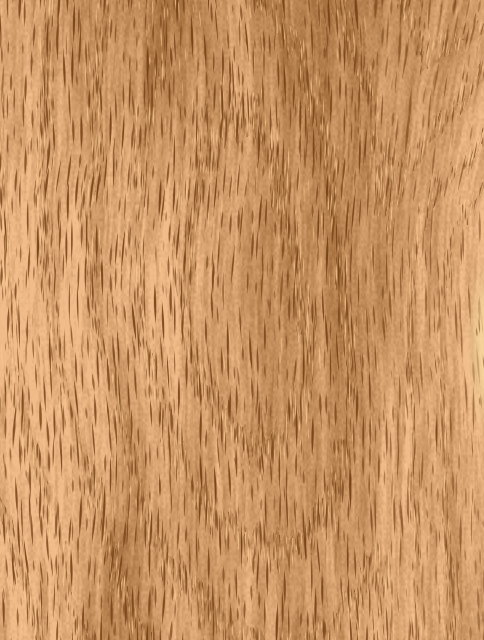
Reproduce this texture procedurally as a WebGL 1 fragment shader.

```glsl
precision highp float;
uniform vec2 u_resolution;

// Wood colours
const vec3 SHADE = vec3(0.71, 0.50, 0.305);
const vec3 PALE = vec3(0.92, 0.71, 0.515);
const vec3 PORE = vec3(0.45, 0.25, 0.08);
const vec3 GOLD = vec3(0.98, 0.80, 0.58);
const vec3 SAP = vec3(0.97, 0.85, 0.62);

// Growth rings, in canvas heights
const vec2 HEART = vec2(0.39, 0.50);
const vec2 KNOT = vec2(0.82, 0.48);
const float HEART_LEAN = 0.10;
const float FIRST_RING = 0.08;
const float RING_STEP = 0.07;
const float TOOTH = 0.28;

// Stroke cells and half widths, in canvas heights
const vec2 PORE_CELL = vec2(0.0115, 0.056);
const vec2 FINE_CELL = vec2(0.0048, 0.030);
const float PORE_WIDTH = 0.0016;
const float FINE_WIDTH = 0.0011;
const float PORE_TILT = 0.12;
const float CONTRAST = 2.1;

float hash(vec2 p) {
  vec3 q = fract(vec3(p.xyx) * 0.1031);
  q += dot(q, q.yzx + 33.33);
  return fract((q.x + q.y) * q.z);
}

float noise(vec2 p) {
  vec2 i = floor(p), f = fract(p);
  f = f * f * (3.0 - 2.0 * f);
  return mix(mix(hash(i), hash(i + vec2(1.0, 0.0)), f.x),
             mix(hash(i + vec2(0.0, 1.0)), hash(i + 1.0), f.x), f.y);
}

// Scattered upright spindles, staggered from column to column
float strokes(vec2 p, vec2 cell, float halfWidth, float density, float seed) {
  float soft = 0.7 / u_resolution.y;
  float column = floor(p.x / cell.x);
  float ink = 0.0;
  for (int i = -1; i <= 1; i++) {
    float c = column + float(i);
    float y = p.y / cell.y + 7.0 * hash(vec2(c, seed));
    for (int j = -1; j <= 1; j++) {
      vec2 id = vec2(c, floor(y) + float(j));
      float pick = hash(id + seed);
      float size = hash(id + seed + 17.0);
      float shift = hash(id + seed + 41.0);
      vec2 d = vec2(p.x - (c + 0.15 + 0.7 * shift) * cell.x,
                    (y - id.y - 0.2 - 0.6 * hash(id + seed + 73.0)) * cell.y);
      d.x -= d.y * PORE_TILT * (pick - 0.4);
      float along = d.y / (cell.y * mix(0.16, 0.58, size));
      float edge = abs(d.x) - halfWidth * mix(0.6, 1.15, shift) * (1.0 - along * along);
      float mask = 1.0 - smoothstep(-soft, soft, edge);
      float present = 1.0 - smoothstep(density - 0.06, density + 0.06, pick);
      ink = max(ink, mask * present * mix(0.65, 1.0, size));
    }
  }
  return ink;
}

// Distance from the heart loop, merged with the arcs around the side knot
float ringDistance(vec2 p) {
  vec2 q = p - HEART;
  q.x += HEART_LEAN * q.y;
  q.y *= q.y < 0.0 ? 0.45 : 0.28;
  vec2 k = p - KNOT;
  k.y *= k.y < 0.0 ? 0.12 : 0.5;
  float a = length(q), b = 1.5 * length(k) - 0.10;
  float h = clamp(0.5 + 0.5 * (b - a) / 0.06, 0.0, 1.0);
  return mix(b, a, h) - 0.06 * h * (1.0 - h);
}

void main() {
  vec2 p = gl_FragCoord.xy / u_resolution.y;

  // Fibre direction: slow wobble, leaning over toward the upper right
  vec2 g = p;
  g.x += 0.020 * (noise(p * vec2(6.0, 3.6)) - 0.5);
  g.x += 0.004 * (noise(p * vec2(15.0, 13.0) + 8.0) - 0.5);
  g.x -= 0.22 * smoothstep(0.45, 0.85, p.x) * max(p.y - 0.68, 0.0);

  // Rings with toothed earlywood bands and a crisp rim
  float d = ringDistance(p + vec2(g.x - p.x, 0.03 * (noise(p * 9.0 + 3.0) - 0.5)));
  float ring = (d - FIRST_RING) / RING_STEP;
  ring += TOOTH * (noise(vec2(g.x * 190.0, p.y * 12.0)) - 0.5);
  float phase = fract(ring);
  float strength = smoothstep(0.04, 0.06, d) * mix(0.6, 1.0, noise(p * vec2(11.0, 6.0) + 5.0));
  float early = strength * smoothstep(0.0, 0.06, phase) * (1.0 - smoothstep(0.18, 0.40, phase));
  float rim = strength * smoothstep(0.0, 0.05, phase) * (1.0 - smoothstep(0.08, 0.20, phase));

  // Ground tone: broad streaks, fibres and fine grain
  float tone = 0.40 * noise(g * vec2(11.0, 2.0) + 11.0)
             + 0.24 * noise(g * vec2(75.0, 3.5))
             + 0.28 * noise(g * vec2(240.0, 14.0))
             + 0.18 * noise(p * vec2(400.0, 230.0));
  tone = 0.65 + CONTRAST * (tone - 0.55);
  tone -= 0.10 * smoothstep(0.6, 1.0, phase) + 0.14 * early + 0.30 * rim;
  vec2 core = (p - vec2(0.39, 0.55)) * vec2(9.0, 4.0);
  tone -= 0.24 * exp(-dot(core, core));
  tone -= 0.26 * smoothstep(0.7, 1.0, p.y) * (1.0 - smoothstep(0.1, 0.28, abs(p.x - 0.36)));
  vec3 color = mix(SHADE, PALE, clamp(tone, -0.25, 1.12));

  // Pale sapwood at the knot
  float sap = 1.0 - smoothstep(0.2, 1.0, length((p - vec2(0.765, 0.46)) / vec2(0.045, 0.17)));
  color = mix(color, SAP, 0.8 * sap);

  // Pores, sparser to the right, then the fine strokes of the bands
  float side = smoothstep(0.54, 0.66, p.x);
  float pores = strokes(g, PORE_CELL, PORE_WIDTH, mix(0.78, 0.60, side), 3.0);
  float dark = strokes(g, FINE_CELL, FINE_WIDTH, 0.06 + 0.85 * early, 59.0);
  float gold = strokes(g, FINE_CELL, FINE_WIDTH, 0.04 + 0.80 * early, 113.0);
  color = mix(color, PORE, 0.75 * dark);
  color = mix(color, GOLD, 0.80 * gold);
  color = mix(color, PORE, pores * mix(0.92, 0.60, side) * (1.0 - 0.6 * sap));
  gl_FragColor = vec4(color, 1.0);
}
```
